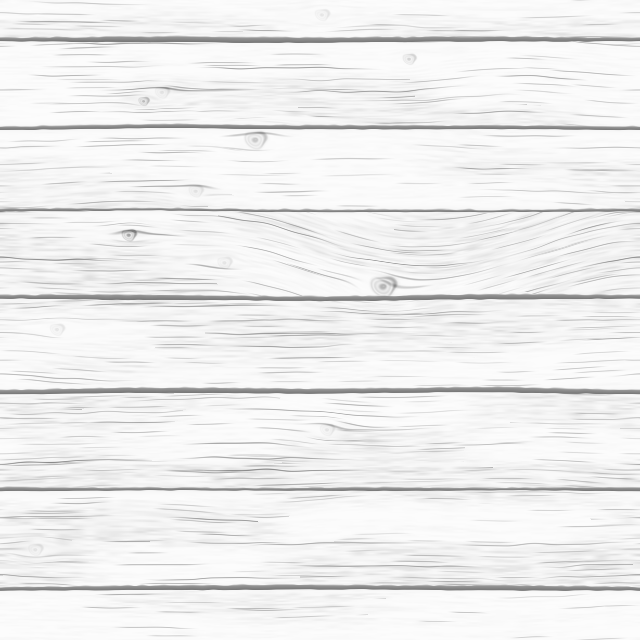
Write a Shadertoy shader that draws this texture.

```glsl
// Seven whitewashed horizontal wooden planks with dark seams, fine cracks and knots.
const float PLANKS = 7.0;
const float TAU = 6.28319;
const float PAINT = 0.99;

// Half thickness of each seam, from the bottom up
const float SEAM_HALF[7] = float[7](0.0036, 0.0022, 0.0031, 0.0032, 0.0016, 0.0024, 0.0031);

// Prominent knots: centre, radius, darkness
const vec4 MAIN_KNOTS[5] = vec4[5](
    vec4(0.225, 0.842, 0.008, 0.60), vec4(0.400, 0.782, 0.017, 0.55),
    vec4(0.202, 0.633, 0.011, 0.90), vec4(0.600, 0.553, 0.020, 0.75),
    vec4(0.640, 0.908, 0.010, 0.40));

float hash(vec2 p) {
    return fract(sin(dot(p, vec2(127.1, 311.7))) * 43758.5453);
}

// Value noise that repeats across the canvas width
float noise(vec2 uv, vec2 freq) {
    vec2 p = uv * freq;
    vec2 i = floor(p), f = fract(p);
    f = f * f * (3.0 - 2.0 * f);
    float x0 = mod(i.x, freq.x), x1 = mod(i.x + 1.0, freq.x);
    return mix(mix(hash(vec2(x0, i.y)), hash(vec2(x1, i.y)), f.x),
               mix(hash(vec2(x0, i.y + 1.0)), hash(vec2(x1, i.y + 1.0)), f.x), f.y);
}

// Slightly uneven seam heights
float seamHeight(float i) {
    return (i + 0.6) / PLANKS + 0.0074 + 0.0135 * cos(TAU * (i - 2.75) / PLANKS);
}

float seamCentre(float x, float i) {
    float sway = noise(vec2(x, i * 7.3), vec2(4.0, 1.0)) - 0.5;
    float chips = noise(vec2(x, i * 3.7), vec2(60.0, 1.0)) - 0.5;
    return seamHeight(i) + 0.005 * sway + 0.0012 * chips;
}

// Darkness of one seam: crisp lower lip, softer and paler upper lip
float seamInk(float x, float d, float i, float halfWidth, float px) {
    float h = halfWidth * (0.7 + 0.6 * noise(vec2(x, i * 5.1), vec2(5.0, 1.0)));
    float fray = 0.003 * noise(vec2(x, i * 9.7), vec2(90.0, 1.0));
    float cover = smoothstep(-h - 0.5 * px, -h + 0.5 * px, d)
                * (1.0 - smoothstep(h - 0.5 * px, h + 0.5 * px + fray, d));
    float tone = mix(0.53, 0.40, clamp(0.5 + 0.5 * d / h, 0.0, 1.0));
    return cover * tone + 0.05 * (1.0 - cover) * exp(-abs(d) / 0.005);
}

// The first knots are prominent, the rest faint and scattered one per plank
vec4 knotAt(int i) {
    if (i < 5) return MAIN_KNOTS[i];
    float k = float(i - 5);
    float y = seamHeight(k) + mix(0.03, 0.11, hash(vec2(k, 4.0)));
    return vec4(hash(vec2(k, 9.0)), y, 0.011, 0.22);
}

float knotInk(vec2 delta, float radius, float px) {
    vec2 q = delta / (radius * vec2(1.0, 0.8));
    float d = length(q) + 0.12 * sin(3.0 * q.x + 2.0 * q.y);
    float edge = 0.12 + px / radius;
    float rim = (1.0 - smoothstep(0.0, edge, abs(d - 0.9))) * (0.25 + 0.5 * smoothstep(-0.4, 1.0, q.x + 0.5 * q.y));
    float rings = (0.5 + 0.5 * sin(d * 13.0)) * (1.0 - smoothstep(0.5, 1.4, d));
    float core = 1.0 - smoothstep(0.1, 0.6, d);
    return 0.5 * rim + 0.15 * rings + 0.22 * core;
}

// Tapered dashes, one per cell, lying along the grain
float cracks(vec2 p, float rows, float cells, float density, float px) {
    float row = floor(p.y * rows);
    float x = p.x * cells + hash(vec2(row, rows));
    vec2 cell = vec2(mod(floor(x), cells), row + rows * 3.0);
    float f = fract(x);
    float tremble = noise(vec2(p.x, row), vec2(24.0, 1.0));
    float middle = 0.25 + 0.3 * hash(cell + 5.3) + 0.2 * tremble;
    float d = abs(fract(p.y * rows) - middle) / rows;
    float start = 0.4 * hash(cell + 2.1);
    float taper = smoothstep(start, start + 0.2, f) * (1.0 - smoothstep(0.7, 1.0, f));
    float line = 1.0 - smoothstep(0.0, 0.0006 + 0.7 * px, d);
    return line * taper * step(1.0 - density, hash(cell)) * (0.35 + 0.65 * hash(cell + 8.7));
}

void mainImage(out vec4 fragColor, in vec2 fragCoord) {
    vec2 uv = fragCoord / iResolution.xy;
    float px = 1.0 / iResolution.y;

    // Seams, and the plank between them
    float ink = 0.0, plank = 0.0;
    for (int i = 0; i < 7; i++) {
        float d = uv.y - seamCentre(uv.x, float(i));
        plank += step(0.0, d);
        ink = max(ink, seamInk(uv.x, d - round(d), float(i), SEAM_HALF[i], px));
    }
    vec2 grain = vec2(uv.x, uv.y - step(PLANKS - 0.5, plank));
    plank = mod(plank, PLANKS);

    // Grain sways, slants on one plank and parts around the knots
    grain.y += 0.014 * (noise(grain + plank, vec2(5.0, 9.0)) - 0.5);
    float slant = smoothstep(0.33, 0.66, uv.x) * (1.0 - smoothstep(0.68, 1.0, uv.x));
    grain.y += 0.065 * slant * (1.0 - step(0.5, abs(plank - 4.0)));
    float knots = 0.0;
    for (int i = 0; i < 12; i++) {
        vec4 k = knotAt(i);
        vec2 delta = uv - k.xy;
        delta -= round(delta);
        vec2 reach = delta / (k.z * vec2(3.5, 1.6));
        grain.y -= 0.7 * delta.y * exp(-dot(reach, reach));
        knots += k.w * knotInk(delta, k.z, px);
    }

    // Faint fibres and worn patches
    float patches = smoothstep(0.35, 0.8, noise(grain + plank * 1.7, vec2(4.0, 17.0)));
    float fibre = noise(grain, vec2(14.0, 240.0)) * noise(grain, vec2(50.0, 380.0));
    float wear = 0.012 * patches + fibre * mix(0.03, 0.13, patches);

    // Cracks from long and sparse to short and fine
    float split = 0.0;
    for (float n = 0.0; n < 3.0; n++)
        split = max(split, cracks(grain, 55.0 + 38.0 * n, 3.0 + 3.0 * n, 0.2 + 0.2 * patches, px) * (0.36 - 0.07 * n));

    float surface = wear + split + knots;
    fragColor = vec4(vec3(PAINT - max(ink, min(surface, 0.5))), 1.0);
}
```
